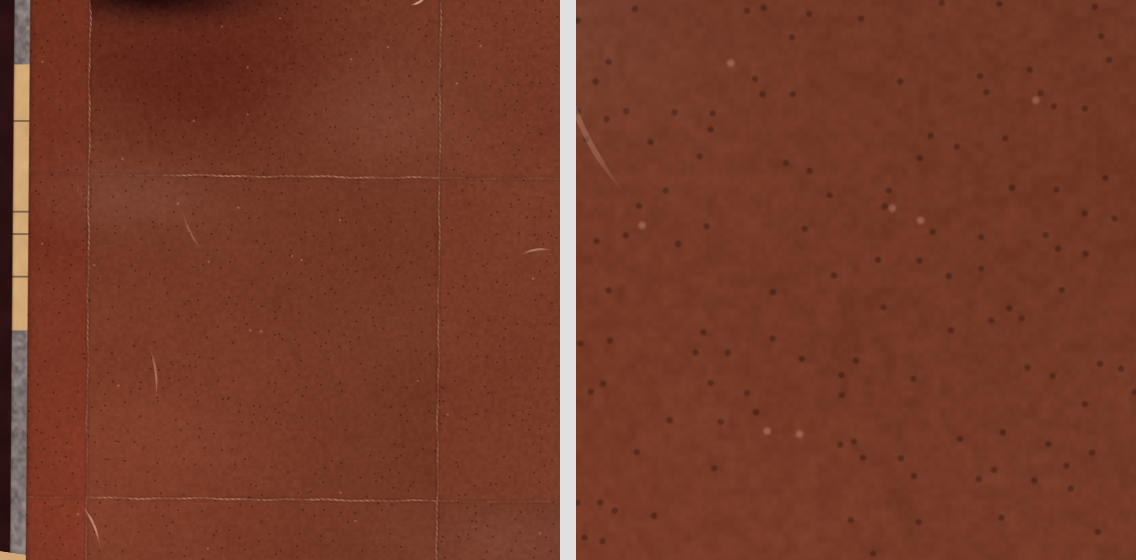
Left: the whole. Right: its middle third, enlarged.
Write a WebGL 1 fragment shader that draws this texture.

```glsl
precision highp float;
// Worn red-brown floor slabs: a slightly skewed grid with thin twisted seams,
// and a stone and cream border strip on the left. Tone comes from layered
// sines, soft stains and grain; flecks and chips from cellular noise.
uniform vec2 u_resolution;

const vec2 PITCH = vec2(0.626, 0.577);
const vec3 CLAY = vec3(0.455, 0.225, 0.150);
const vec3 CLAY_RED = vec3(0.455, 0.190, 0.125);
const vec3 CLAY_DARK = vec3(0.350, 0.125, 0.085);
const vec3 HAZE = vec3(0.500, 0.300, 0.240);
const vec3 SOOT = vec3(0.120, 0.030, 0.030);
const vec3 SEAM = vec3(0.690, 0.470, 0.380);
const vec3 STONE = vec3(0.500, 0.460, 0.450);
const vec3 CREAM = vec3(0.820, 0.660, 0.460);
const vec3 GAP = vec3(0.160, 0.065, 0.065);

float hash(vec2 p) {
  p = fract(p * vec2(0.1031, 0.1173));
  p += dot(p, p.yx + 33.33);
  return fract((p.x + p.y) * p.x * 91.7);
}

// Distance to the nearest scattered point, and that point's random value.
vec2 cellular(vec2 p) {
  vec2 base = floor(p), best = vec2(9.0, 0.0);
  for (int j = -1; j <= 1; j++)
    for (int i = -1; i <= 1; i++) {
      vec2 c = base + vec2(float(i), float(j));
      vec2 site = c + vec2(hash(c + 7.0), hash(c + 61.0));
      float d = length(p - site);
      if (d < best.x) best = vec2(d, hash(c + 113.0));
    }
  return best;
}

// Layered rotated sines, about -1 to 1.
float waves(vec2 p) {
  float sum = 0.0, amp = 0.5;
  for (int i = 0; i < 5; i++) {
    sum += amp * sin(p.x + 1.7 * sin(p.y)) * cos(p.y * 0.9 + 0.6);
    p = mat2(1.3, 1.4, -1.4, 1.3) * p + 2.3;
    amp *= 0.62;
  }
  return sum;
}

float grain(vec2 p) {
  vec2 c = floor(p), f = fract(p);
  f = f * f * (3.0 - 2.0 * f);
  float low = mix(hash(c), hash(c + vec2(1.0, 0.0)), f.x);
  float high = mix(hash(c + vec2(0.0, 1.0)), hash(c + 1.0), f.x);
  return mix(low, high, f.y) - 0.5;
}

float stain(vec2 p, vec2 centre, vec2 radius) {
  vec2 d = (p - centre) / radius;
  return exp(-dot(d, d));
}

float stroke(float d, float halfWidth, float px) {
  return 1.0 - smoothstep(halfWidth - 0.5 * px, halfWidth + px, abs(d));
}

// Twisted line; d is the distance across it and t the position along it.
float seam(float d, float t, float px) {
  float wobble = 0.0008 * sin(t * 31.0) + 0.0006 * sin(t * 83.0);
  float twist = 0.68 + 0.32 * sin(6.2832 * (t * 92.0 + d * 140.0));
  float patchy = 0.72 + 0.28 * sin(t * 23.0 + 2.0 * sin(t * 57.0));
  return stroke(d + wobble, 0.0013, px) * twist * patchy;
}

// Tapered, bowed scratch.
float scratch(vec2 p, vec2 centre, float angle, float len, float bow, float px) {
  p -= centre;
  float c = cos(angle), s = sin(angle);
  vec2 q = vec2(c * p.x + s * p.y, c * p.y - s * p.x);
  float u = q.x / len;
  float taper = 1.0 - smoothstep(0.2, 1.0, abs(u));
  return stroke(q.y - bow * u * u, 0.0015 * taper, px) * taper;
}

vec3 slabs(vec2 p, vec2 cell) {
  float leftColumn = 1.0 - step(0.0, cell.x);
  vec3 col = mix(CLAY, CLAY_RED, 0.75 * leftColumn);
  col *= 0.98 + 0.05 * hash(cell + 20.0);
  float inner = 1.0 - leftColumn;
  col = mix(col, CLAY_DARK, 0.75 * inner * stain(p, vec2(0.34, 0.90), vec2(0.28, 0.16)));
  col = mix(col, HAZE, 0.50 * stain(p, vec2(0.24, 0.65), vec2(0.15, 0.06)));
  col = mix(col, HAZE, 0.35 * stain(p, vec2(0.68, 0.80), vec2(0.16, 0.12)));
  col = mix(col, HAZE, 0.40 * stain(p, vec2(0.93, 0.04), vec2(0.20, 0.06)));
  col += vec3(0.055, 0.025, 0.018) * stain(p, vec2(0.20, 0.18), vec2(0.28, 0.28));
  col = mix(col, SOOT, 0.95 * inner * stain(p, vec2(0.28, 1.01), vec2(0.17, 0.040)));
  col += vec3(0.016, 0.014, 0.012) * waves(p * 9.0);
  col += vec3(0.035, 0.025, 0.020) * grain(p * 150.0) + 0.020 * grain(p * 310.0);
  vec2 fleck = cellular(p * 52.0);
  col *= 1.0 - 0.28 * step(0.6, fleck.y) * (1.0 - smoothstep(0.04, 0.15, fleck.x));
  vec2 chip = cellular(p * 13.0 + 4.0);
  return col + 0.14 * step(0.80, chip.y) * (1.0 - smoothstep(0.01, 0.045, chip.x));
}

// Border strip; s is the distance from its left edge.
vec3 border(vec3 floorCol, vec2 p, float s, float px) {
  float cream = smoothstep(0.410 - px, 0.410 + px, p.y) * (1.0 - smoothstep(0.885 - px, 0.885 + px, p.y));
  vec4 d = abs(p.y - vec4(0.784, 0.622, 0.582, 0.506));
  float joint = stroke(min(min(d.x, d.y), min(d.z, d.w)), 0.0012, px);
  vec3 stone = STONE * (1.0 + 0.16 * waves(p * 90.0) + 0.25 * grain(p * 140.0));
  vec3 block = CREAM * (1.0 + 0.05 * waves(p * 40.0)) * (1.0 - 0.40 * joint);
  vec3 strip = mix(stone, block, cream) * (0.88 + 0.12 * smoothstep(0.0, 0.006, s));
  floorCol *= 1.0 - 0.25 * exp(-max(s - 0.028, 0.0) / 0.004);
  vec3 col = mix(strip, floorCol, smoothstep(0.028 - px, 0.028 + px, s));
  col = mix(GAP * (1.0 + 0.2 * waves(p * 25.0)), col, smoothstep(-px, px, s));
  float foot = (1.0 - smoothstep(0.015, 0.015 + px, p.y + 0.15 * p.x)) * (1.0 - smoothstep(0.045, 0.045 + px, p.x));
  return mix(col, CREAM, foot);
}

void main() {
  vec2 p = gl_FragCoord.xy / u_resolution;
  float px = 1.0 / min(u_resolution.x, u_resolution.y);

  // Skewed slab grid.
  vec2 g = (p - vec2(0.154 + 0.007 * p.y, 0.113 - 0.010 * p.x)) / PITCH;
  vec2 cell = floor(g), line = floor(g + 0.5);
  vec2 d = (g - line) * PITCH;
  vec3 col = slabs(p, cell);

  // Seams, worn away in places.
  float across = mix(0.25, 0.95, 1.0 - step(0.5, abs(cell.x)));
  across *= mix(1.0, 0.25 + 0.75 * smoothstep(0.285, 0.295, p.x), step(0.5, line.y));
  float up = mix(0.40 + 0.45 * smoothstep(0.10, 0.60, p.y), 0.70, step(0.5, line.x));
  col *= 1.0 - 0.12 * max(stroke(d.x, 0.003, 0.004), 0.6 * stroke(d.y, 0.003, 0.004));
  col = mix(col, SEAM, max(up * seam(d.x, p.y, px), across * seam(d.y, p.x, px)));

  // Scuffs.
  float scuff = 0.75 * scratch(p, vec2(0.167, 0.064), -1.15, 0.045, -0.008, px);
  scuff += 0.50 * scratch(p, vec2(0.278, 0.335), -1.45, 0.050, -0.006, px);
  scuff += 0.60 * scratch(p, vec2(0.957, 0.554), 0.15, 0.032, -0.006, px);
  scuff += 0.30 * scratch(p, vec2(0.340, 0.585), -1.10, 0.045, 0.006, px);
  scuff += 1.00 * scratch(p, vec2(0.748, 0.996), 0.50, 0.018, 0.003, px);
  col = mix(col, vec3(0.80, 0.62, 0.52), min(scuff, 1.0));

  col = border(col, p, p.x - mix(0.018, 0.026, p.y), px);
  gl_FragColor = vec4(clamp(col, 0.0, 1.0), 1.0);
}
```
